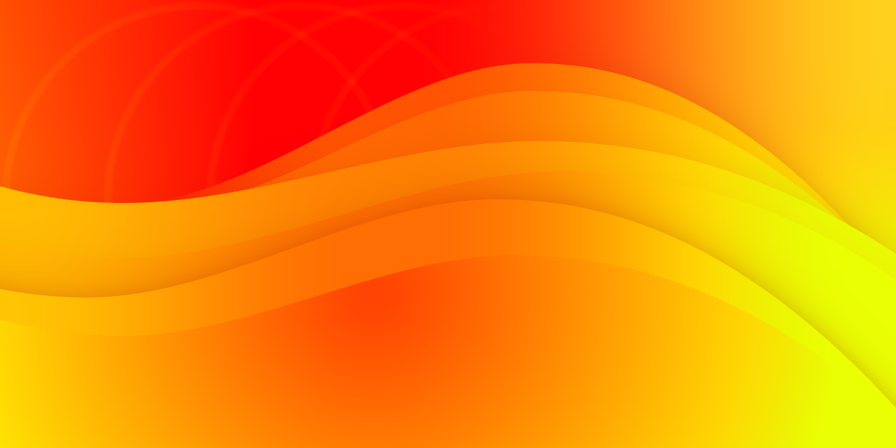
A WebGL 2 fragment shader for this background:

```glsl
#version 300 es
precision highp float;
// Layered flowing ribbons over a warm red, orange and yellow gradient.

uniform vec2 u_resolution;
out vec4 fragColor;

// Height of an S-shaped edge: a trough, a crest, then a fall to the right.
float wave(float x, vec2 trough, vec2 crest, float fall) {
    float rise = smoothstep(trough.x, crest.x, x);
    return mix(trough.y, crest.y, rise)
        + 0.5 * pow(max(trough.x - x, 0.0), 2.0)
        - fall * pow(max(x - crest.x, 0.0), 2.1);
}

// Warm colour from red (0) to yellow (1), turning to lime on the right.
vec3 warm(float heat, float x) {
    float lime = smoothstep(0.8, 1.0, heat) * smoothstep(1.2, 1.8, x);
    return vec3(1.0 - 0.08 * lime, clamp(heat, 0.0, 1.0), 0.01);
}

// Ribbon colour, blended through its left, middle and right heat.
vec3 ribbon(float x, float left, float middle, float right) {
    float heat = mix(left, middle, smoothstep(0.0, 0.8, x));
    return warm(mix(heat, right, smoothstep(0.95, 1.9, x)), x);
}

// Fill below an edge and cast a soft shadow above it.
vec3 layer(vec3 under, float depth, vec3 tint, float shade) {
    float shadow = shade * exp(-max(-depth, 0.0) / 0.035);
    under *= 1.0 - shadow * vec3(0.4, 1.0, 1.0);
    return mix(under, tint, clamp(depth / fwidth(depth) + 0.5, 0.0, 1.0));
}

// Red upper field with an amber right side.
vec3 upperField(vec2 p) {
    float right = smoothstep(0.89, 2.0, p.x);
    float left = max(0.57 - p.x, 0.0) * (0.82 - 0.28 * p.y);
    float low = 1.0 - smoothstep(0.4, 0.75, p.y);
    vec3 color = warm(left + right * (0.82 + 0.12 * low), p.x);
    color.b += 0.1 * right * smoothstep(0.4, 0.9, p.y);

    // Faint overlapping rings
    for (int i = 0; i < 4; i++) {
        vec2 center = vec2(0.443 + 0.228 * float(i), 0.557);
        float gap = abs(length(p - center) - 0.43);
        color.g += 0.045 * (1.0 - smoothstep(0.003, 0.014, gap))
            * (1.0 - smoothstep(0.8, 1.2, p.x));
    }
    return color;
}

// Glow below the ribbons, hot at its centre and yellow further out.
vec3 lowerField(vec2 p) {
    float reach = length(vec2(p - vec2(0.83, 0.35)));
    return warm(0.22 + 0.74 * sqrt(reach * reach + 0.004), p.x);
}

void main() {
    vec2 p = gl_FragCoord.xy / u_resolution.y;
    p.x *= 2.0 * u_resolution.y / u_resolution.x;
    float x = p.x;
    float rightSide = smoothstep(0.9, 1.6, x);
    vec3 color = upperField(p);

    // Back ribbon and its inner fold
    float edge = wave(x, vec2(0.273, 0.545), vec2(1.185, 0.859), 0.744);
    color = layer(color, edge - p.y, ribbon(x, 0.0, 0.33, 0.87), 0.1 * rightSide);
    edge = wave(x, vec2(0.312, 0.526), vec2(1.185, 0.797), 0.63);
    color = layer(color, edge - p.y, ribbon(x, 0.25, 0.41, 0.95), 0.02);

    // Middle ribbon and its inner fold
    edge = wave(x, vec2(0.273, 0.547), vec2(1.198, 0.685), 0.4);
    color = layer(color, edge - p.y, ribbon(x, 0.74, 0.51, 0.98), 0.05);
    edge = wave(x, vec2(0.273, 0.424), vec2(1.25, 0.617), 0.44);
    color = layer(color, edge - p.y, ribbon(x, 0.72, 0.45, 1.0), 0.02);

    // Front ribbon, then the glow beneath it
    edge = wave(x, vec2(0.195, 0.336), vec2(1.107, 0.555), 0.59);
    color = layer(color, edge - p.y, ribbon(x, 0.77, 0.43, 1.0), 0.16);
    edge = wave(x, vec2(0.273, 0.25), vec2(1.146, 0.43), 0.5);
    color = layer(color, edge - p.y, lowerField(p), 0.0);

    fragColor = vec4(clamp(color, 0.0, 1.0), 1.0);
}
```
